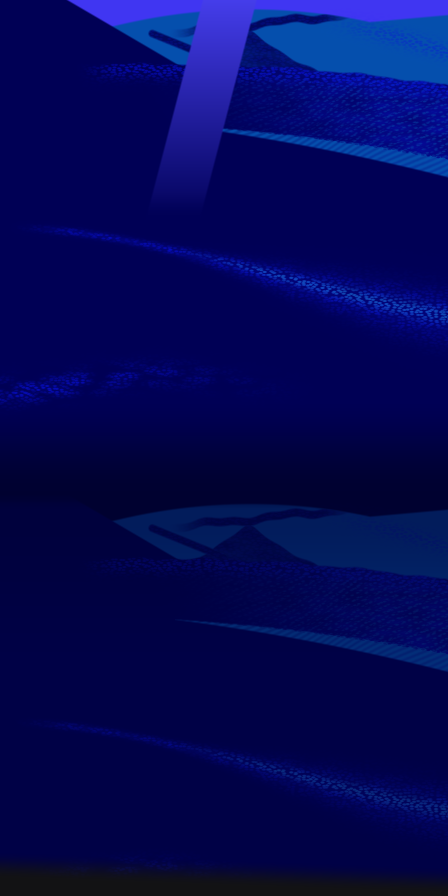
Give the GLSL for this background, as a WebGL 2 fragment shader.

```glsl
#version 300 es
precision highp float;
uniform vec2 u_resolution;
out vec4 outColor;

// Palette
const vec3 SKY = vec3(0.25, 0.21, 0.95);
const vec3 BEAM = vec3(0.27, 0.24, 0.92);
const vec3 TEAL = vec3(0.02, 0.31, 0.68);
const vec3 BLUE = vec3(0.02, 0.04, 0.60);
const vec3 VIVID = vec3(0.03, 0.06, 0.85);
const vec3 BODY = vec3(0.0, 0.0, 0.335);
const vec3 SHADOW = vec3(0.0, 0.005, 0.19);
const vec3 SOOT = vec3(0.07, 0.07, 0.08);
// Layout, in canvas widths measured down from the top
const float EDGE = 0.003;
const float REPEAT_OFFSET = 1.104;
const float BEAM_LENGTH = 0.5;
const float BEAM_SLANT = 0.26;
const vec2 GRAIN_SCALE = vec2(95.0, 170.0);

float cover(float d) { return smoothstep(-EDGE, EDGE, d); }

float bell(float d, float width) { return exp(-d * d / (width * width)); }

vec2 hash2(vec2 c) {
  vec3 q = fract(c.xyx * vec3(0.1031, 0.1030, 0.0973));
  q += dot(q, q.yzx + 33.33);
  return fract((q.xx + q.yz) * q.zy);
}

// Distance to the nearest scattered cell centre
float cellular(vec2 p) {
  vec2 cell = floor(p), f = fract(p);
  float nearest = 2.0;
  for (int j = -1; j <= 1; j++)
    for (int i = -1; i <= 1; i++) {
      vec2 o = vec2(i, j);
      nearest = min(nearest, length(o + hash2(cell + o) - f));
    }
  return nearest;
}

float segment(vec2 p, vec2 a, vec2 b) {
  vec2 ab = b - a;
  return length(p - a - ab * clamp(dot(p - a, ab) / dot(ab, ab), 0.0, 1.0));
}

// One dune landscape; sky is passed in so it can be hidden
vec3 dunes(vec2 p, vec3 sky) {
  float grain = 1.0 - smoothstep(0.15, 0.65, cellular(p * GRAIN_SCALE));
  float patches = 1.0 - cellular(p * vec2(14.0, 45.0));
  float wobble = 0.004 * sin(p.x * 37.0) + 0.002 * sin(p.x * 91.0 + 1.0);

  // Far sunlit hills with dark hollows
  float hill = 0.021 + 0.4 * (p.x - 0.56) * (p.x - 0.56);
  float rightHill = 0.049 - 0.09 * (p.x - 0.83);
  vec3 col = mix(sky, TEAL, cover(p.y - min(hill, rightHill)));
  float streakY = 0.073 - 0.105 * (p.x - 0.39) + wobble;
  float streakSpan = smoothstep(0.37, 0.48, p.x) * smoothstep(0.83, 0.72, p.x);
  float hollow = streakSpan * cover(0.009 - abs(p.y - streakY));
  hollow = max(hollow, cover(0.008 - segment(p, vec2(0.34, 0.075), vec2(0.50, 0.14))));
  float peak = p.y - 0.07 - 0.6 * abs(p.x - 0.555) + wobble;
  hollow = max(hollow, cover(peak) * (0.75 + 0.25 * patches));
  hollow *= cover(p.y - hill) * smoothstep(0.87, 0.70, p.x);
  col = mix(col, mix(BODY, BLUE, 0.35 * grain), 0.9 * hollow);
  float rim = bell(p.y - hill - 0.02, 0.02) * smoothstep(0.7, 0.9, p.x);
  col = mix(col, VIVID, 0.35 * rim * grain);

  // Dark slope on the left
  col = mix(col, BODY, cover(p.y - 0.585 * (p.x - 0.15)));

  // Rippled blue band
  float t = max(p.x - 0.37, 0.0);
  float bandTop = 0.143 + 0.12 * t * t + 0.5 * wobble;
  float inBand = cover(p.y - bandTop);
  float depth = p.y - bandTop;
  float lit = smoothstep(0.32, 0.95, p.x + 0.7 * (0.06 - depth));
  float ripple = 0.5 + 0.5 * sin(p.x * 260.0 + p.y * 480.0 + 4.0 * sin(p.x * 17.0));
  vec3 band = mix(BODY, BLUE, lit * (0.45 + 0.55 * patches));
  band = mix(band, TEAL, 0.5 * lit * grain * ripple);
  float lip = bell(depth - 0.012, 0.02) * smoothstep(0.17, 0.28, p.x);
  band = mix(band, VIVID, 0.6 * lip * grain);
  col = mix(col, band, inBand);

  // Bright wedge above the near dune
  float s = p.x - 0.39;
  float wedgeTop = 0.279 + 0.06 * s + 0.1 * s * s;
  float wedgeLow = 0.279 + 0.13 * s + 0.1 * s * s;
  float wedge = cover(p.y - wedgeTop - 0.008 * grain * t) * step(0.0, s);
  col = mix(col, TEAL, wedge * (0.7 + 0.3 * ripple));
  col = mix(col, BODY, cover(p.y - max(wedgeLow, 0.27)));

  // Near crest, widening to the right
  float crest = 0.508 + 0.225 * smoothstep(0.0, 1.25, p.x);
  float d = p.y - crest;
  float spread = 0.008 + 0.045 * smoothstep(0.3, 1.0, p.x);
  float along = smoothstep(0.02, 0.2, p.x);
  float glow = bell(d, spread) * along;
  col = mix(col, VIVID, glow * (0.25 + 0.55 * grain * patches));
  float core = bell(d + 0.004, 0.35 * spread) * smoothstep(0.35, 0.65, p.x);
  col = mix(col, TEAL + 0.06, 0.75 * core * grain);

  // Broken glints at the foot
  float foot = bell(p.y - 0.855 - 0.02 * sin(p.x * 9.0 + 1.5), 0.025);
  foot *= smoothstep(0.72, 0.05, p.x) * smoothstep(0.3, 0.8, patches);
  return mix(col, VIVID, 0.75 * foot * (0.2 + 0.8 * grain));
}

void main() {
  vec2 uv = gl_FragCoord.xy / u_resolution;
  vec2 p = vec2(uv.x, 2.0 * (1.0 - uv.y));

  // Upper landscape sinks into shadow, then a dim repeat emerges
  bool repeated = p.y > REPEAT_OFFSET;
  vec2 q = repeated ? p - vec2(0.0, REPEAT_OFFSET) : p;
  float upper = 1.0 - smoothstep(0.88, 1.10, p.y);
  float lower = smoothstep(1.10, 1.14, p.y) * mix(0.34, 0.58, smoothstep(1.15, 1.5, p.y));
  vec3 col = mix(SHADOW, dunes(q, repeated ? SHADOW : SKY), repeated ? lower : upper);

  // Slanted beam fading downward
  float x = p.x + BEAM_SLANT * p.y;
  float beam = cover(x - 0.453) * cover(0.573 - x);
  float fade = clamp(1.0 - p.y / BEAM_LENGTH, 0.0, 1.0);
  vec3 beamColor = mix(BODY, BEAM, fade);
  col = mix(col, beamColor, beam * smoothstep(0.0, 0.15, fade));

  // Dark floor
  col = mix(col, SOOT, smoothstep(-0.03, 0.03, p.y - 1.93 - 0.035 * p.x));
  outColor = vec4(col, 1.0);
}
```
